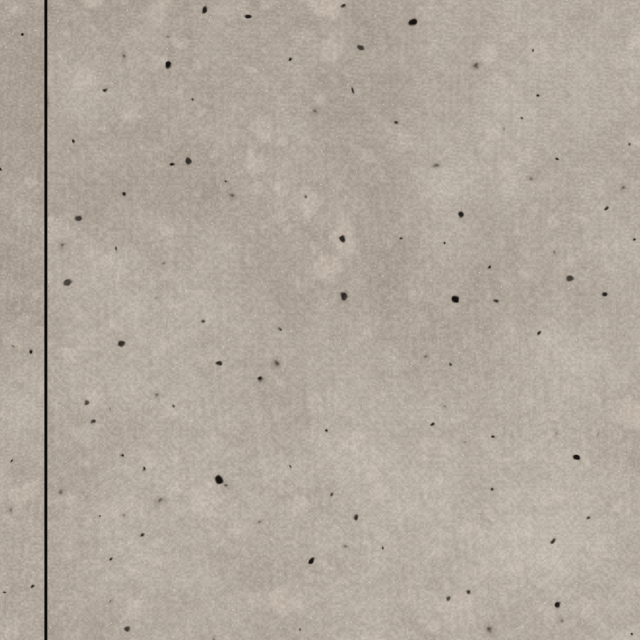
Write a Shadertoy shader that draws this texture.

```glsl
// Speckled beige stone slab with dark mineral flecks and a thin black vertical joint.

#define STONE_SHADE vec3(0.632, 0.592, 0.545)
#define STONE_LIGHT vec3(0.758, 0.722, 0.682)
#define PALE_PATCH  vec3(0.792, 0.742, 0.694)
#define FLECK_BLACK vec3(0.055, 0.045, 0.040)
#define SMUDGE_BROWN vec3(0.340, 0.290, 0.240)
#define SPARKLE     vec3(0.880, 0.855, 0.825)
#define JOINT_X     0.0716
#define JOINT_HALF  0.0022
#define FLECK_SHARE 0.56
#define GRAIN       0.115

float hash(vec2 p) {
    return fract(sin(dot(p, vec2(127.1, 311.7))) * 43758.5453);
}

float noise(vec2 p) {
    vec2 i = floor(p), f = fract(p);
    f = f * f * (3.0 - 2.0 * f);
    return mix(mix(hash(i), hash(i + vec2(1, 0)), f.x),
               mix(hash(i + vec2(0, 1)), hash(i + vec2(1, 1)), f.x), f.y);
}

float fbm(vec2 p) {
    float sum = 0.0, amp = 0.5;
    for (int i = 0; i < 5; i++) {
        sum += amp * noise(p);
        p = mat2(1.6, 1.2, -1.2, 1.6) * p + 7.3;
        amp *= 0.5;
    }
    return sum;
}

// Scattered tilted ovals, at most one per cell; "edge" is the blur width.
float scatter(vec2 p, float cells, float share, vec2 radii, float edge, float seed) {
    float cover = 0.0;
    vec2 home = floor(p * cells);
    for (int y = -1; y <= 1; y++)
    for (int x = -1; x <= 1; x++) {
        vec2 id = home + vec2(x, y);
        vec2 key = id + seed;
        if (hash(key) > share) continue;
        vec2 center = (id + vec2(hash(key + 17.3), hash(key + 41.9))) / cells;
        float size = hash(key + 63.7);
        float radius = mix(radii.x, radii.y, size * size);
        float angle = 6.2832 * hash(key + 88.1);
        float stretch = mix(1.0, 1.5, hash(key + 29.5));
        vec2 d = p - center;
        d = mat2(cos(angle), sin(angle), -sin(angle), cos(angle)) * d;
        float dist = length(d * vec2(1.0, stretch)) - radius;
        float strength = mix(0.6, 1.0, hash(key + 52.6));
        cover = max(cover, strength * (1.0 - smoothstep(-edge, edge, dist)));
    }
    return cover;
}

void mainImage(out vec4 fragColor, in vec2 fragCoord) {
    vec2 uv = fragCoord / iResolution.y;
    float pixel = 1.0 / iResolution.y;
    float fromJoint = uv.x - JOINT_X;
    // The slab on the left is a separate piece of stone
    vec2 p = uv + (fromJoint < 0.0 ? vec2(5.37, 3.19) : vec2(0.0));

    // Cloudy body, darker towards the upper left
    float tone = 0.54 + 0.85 * (fbm(p * 7.0) - 0.485) + 0.45 * (fbm(p * 34.0 + 9.0) - 0.485);
    tone += 0.20 * (uv.x - 0.5) - 0.22 * (uv.y - 0.5);
    vec3 color = mix(STONE_SHADE, STONE_LIGHT, clamp(tone, 0.0, 1.0));

    // Pale patches with ragged, blurred outlines
    vec2 warp = vec2(fbm(p * 38.0), fbm(p * 38.0 + 31.0)) - 0.485;
    vec2 ragged = p + 0.036 * warp;
    float patches = 0.58 * scatter(ragged, 10.0, 0.50, vec2(0.010, 0.030), 0.008, 3.0);
    patches = max(patches, 0.42 * scatter(ragged, 24.0, 0.45, vec2(0.004, 0.014), 0.005, 150.0));
    color = mix(color, PALE_PATCH, patches);

    // Fine grain and tiny bright crystals
    float grain = 0.65 * noise(p * 330.0) + 0.35 * noise(p * 170.0 + 5.0) - 0.5;
    color += GRAIN * grain;
    float crystals = scatter(p, 95.0, 0.34, vec2(0.0004, 0.0014), max(0.0011, 0.7 * pixel), 310.0);
    color = mix(color, SPARKLE, 0.6 * crystals);

    // Blurred brown smudges, some around small dark cores
    vec2 rough = p + 0.004 * (vec2(noise(p * 130.0), noise(p * 130.0 + 13.0)) - 0.5);
    float smudges = scatter(rough, 9.0, 0.42, vec2(0.001, 0.007), 0.010, 470.0);
    float cores = scatter(rough, 9.0, 0.42, vec2(0.0005, 0.0035), 0.0035, 470.0);
    color = mix(color, SMUDGE_BROWN, 0.42 * smudges);
    color = mix(color, FLECK_BLACK, 0.6 * cores);

    // Black flecks with a faint brown rim
    float edge = max(0.0022, 0.8 * pixel);
    float rims = scatter(rough, 11.0, FLECK_SHARE, vec2(0.0016, 0.0062), 0.0052, 620.0);
    float flecks = scatter(rough, 11.0, FLECK_SHARE, vec2(0.0016, 0.0062), edge, 620.0);
    color = mix(color, SMUDGE_BROWN, 0.35 * rims);
    color = mix(color, FLECK_BLACK, 0.97 * flecks);

    // Joint between the slabs
    float blur = max(0.0016, 0.7 * pixel);
    float joint = 1.0 - smoothstep(-blur, blur, abs(fromJoint) - JOINT_HALF);
    color = mix(color, FLECK_BLACK * 0.6, joint);

    fragColor = vec4(clamp(color, 0.0, 1.0), 1.0);
}
```
